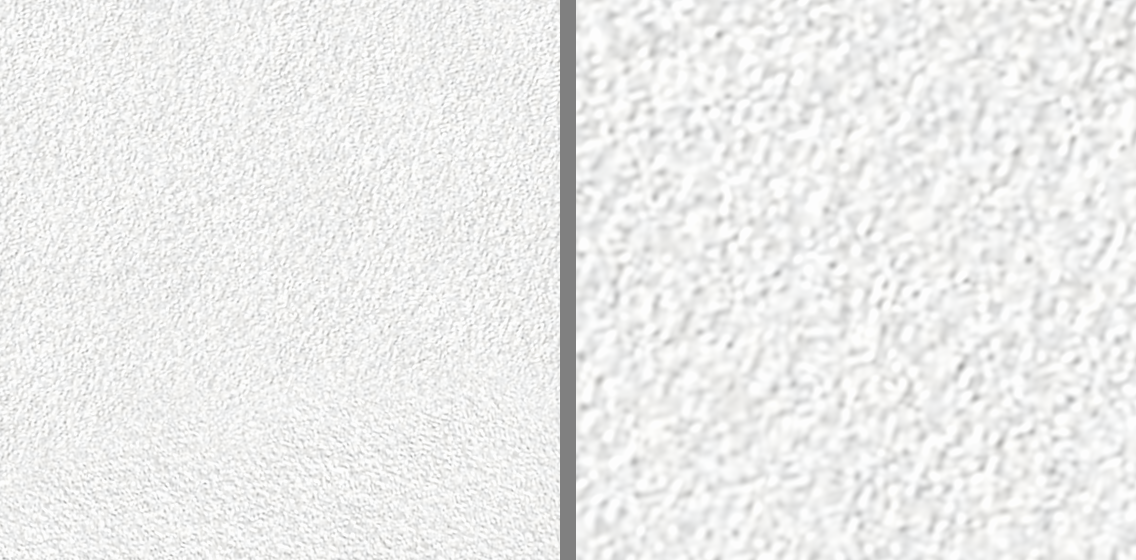
Left: the whole. Right: its middle third, enlarged.
Reproduce this texture procedurally as a WebGL 1 fragment shader.

```glsl
precision highp float;

uniform vec2 u_resolution;

const vec3 PLASTER = vec3(0.934, 0.935, 0.931);
const vec3 WARM_TINT = vec3(0.008, 0.002, -0.010);
const float GRAIN_CONTRAST = 0.172;
const float SHADOW_SKEW = 0.38;
const float WHITE_LIMIT = 0.994;

float hash(vec2 p) {
  return fract(sin(dot(p, vec2(127.1, 311.7))) * 43758.545);
}

float valueNoise(vec2 p) {
  vec2 cell = floor(p);
  vec2 f = fract(p);
  vec2 s = f * f * (3.0 - 2.0 * f);
  float bottom = mix(hash(cell), hash(cell + vec2(1.0, 0.0)), s.x);
  float top = mix(hash(cell + vec2(0.0, 1.0)), hash(cell + vec2(1.0, 1.0)), s.x);
  return mix(bottom, top, s.y);
}

// Coordinates along and across a direction
vec2 alongAcross(vec2 p, float angle) {
  float c = cos(angle);
  float s = sin(angle);
  return vec2(c * p.x + s * p.y, c * p.y - s * p.x);
}

// Raised grains with a weaker shadow cast across them
float shadedGrain(vec2 uv, float angle, vec2 frequency, float seed) {
  vec2 p = alongAcross(uv, angle) * frequency + seed;
  float grain = valueNoise(p) - 0.5;
  float shadow = valueNoise(p + vec2(0.0, 0.9)) - 0.5;
  return grain - 0.6 * shadow;
}

// Two crossing layers break the grains into separate specks
float grainRelief(vec2 uv, float angle) {
  float coarse = shadedGrain(uv, angle + 0.35, vec2(158.0, 205.0), 31.0);
  float fine = shadedGrain(uv, angle - 0.55, vec2(205.0, 245.0), 87.0);
  return coarse + 0.7 * fine;
}

// Bends the grid so that grains do not line up
vec2 warp(vec2 uv, float frequency, float amount) {
  vec2 p = uv * frequency;
  vec2 bend = vec2(valueNoise(p + 11.0), valueNoise(p + 53.0));
  return uv + amount * (bend - 0.5);
}

// Deepens the shaded specks and flattens the lit faces
float skewShadows(float relief, float skew) {
  return relief - skew * (relief * relief - 0.07);
}

void main() {
  vec2 uv = gl_FragCoord.xy / min(u_resolution.x, u_resolution.y);
  vec2 bent = warp(uv, 55.0, 0.004);

  // Grain direction turns gradually below a sloping, uneven line
  float turnLine = 0.17 + 0.15 * uv.x + 0.16 * (valueNoise(uv * 7.0) - 0.5);
  float upper = smoothstep(-0.09, 0.09, uv.y - turnLine);
  float relief = mix(grainRelief(bent, -0.7), grainRelief(bent, 0.85), upper);

  // Softer and rougher patches, with faint drifts in brightness
  float patchiness = valueNoise(uv * 9.0 + 5.0);
  float contrast = GRAIN_CONTRAST * mix(0.88, 1.12, patchiness);
  float drift = 0.016 * (valueNoise(uv * 14.0 + 71.0) - 0.5);
  float tint = valueNoise(uv * 75.0 + 23.0) - 0.5;

  float shade = contrast * skewShadows(relief, SHADOW_SKEW);
  vec3 color = PLASTER + shade + drift + WARM_TINT * tint;
  gl_FragColor = vec4(min(color, vec3(WHITE_LIMIT)), 1.0);
}
```
